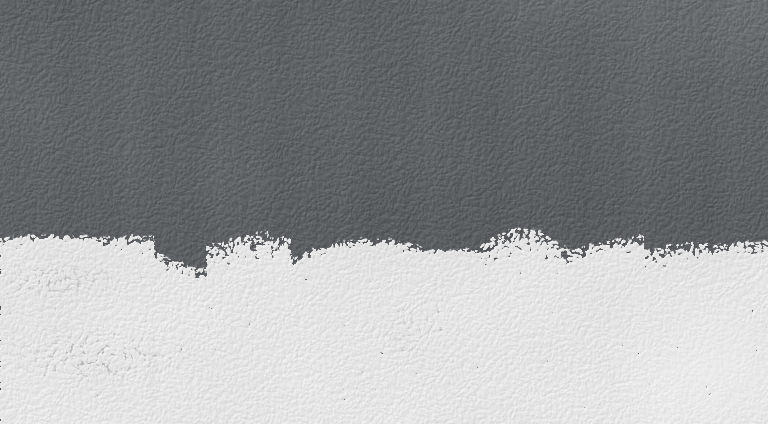
A Shadertoy shader for this texture:

```glsl
const vec3 DARK_PAINT = vec3(0.372, 0.382, 0.394);
const vec3 WHITE_PAINT = vec3(0.893, 0.893, 0.895);
const vec2 LIGHT_DIR = vec2(-0.6, 0.8);
const float COARSE_CELLS = 82.0;   // plaster grains per canvas height
const float FINE_CELLS = 145.0;
const float RELIEF_STEP = 0.0038;
const float DARK_RELIEF = 0.17;
const float WHITE_RELIEF = 0.14;
const float EDGE_ROUGHNESS = 0.012;

// Each stroke: left end, height at left, height at right, upward bulge
const int STROKES = 11;
const vec4 STROKE[STROKES] = vec4[STROKES](
    vec4(0.000, 0.435, 0.438, 0.009), vec4(0.134, 0.438, 0.443, 0.002),
    vec4(0.201, 0.408, 0.364, -0.006), vec4(0.269, 0.417, 0.455, 0.003),
    vec4(0.350, 0.440, 0.437, 0.000), vec4(0.379, 0.386, 0.412, 0.036),
    vec4(0.557, 0.410, 0.410, 0.001), vec4(0.626, 0.418, 0.410, 0.046),
    vec4(0.740, 0.408, 0.443, 0.004), vec4(0.839, 0.409, 0.427, 0.004),
    vec4(0.922, 0.417, 0.429, 0.004));

// Depth of the dry-brushed band below each stroke's top
const float DRYNESS[STROKES] = float[STROKES](
    0.025, 0.050, 0.045, 0.095, 0.085, 0.030, 0.012, 0.095, 0.045, 0.070, 0.050);

vec2 hash2(vec2 p) {
    vec3 q = fract(vec3(p.xyx) * vec3(0.1031, 0.1030, 0.0973));
    q += dot(q, q.yzx + 33.33);
    return fract((q.xx + q.yz) * q.zy);
}

// Cellular bumps: high at scattered centres, low at the joins
float cellBump(vec2 p) {
    vec2 cell = floor(p), local = fract(p);
    float nearest = 2.0;
    for (int j = -1; j <= 1; j++)
        for (int i = -1; i <= 1; i++) {
            vec2 o = vec2(i, j);
            vec2 d = o + hash2(cell + o) - local;
            nearest = min(nearest, dot(d, d));
        }
    return 1.0 - sqrt(nearest);
}

float layeredSines(vec2 p) {
    float sum = 0.0, gain = 0.5;
    for (int i = 0; i < 4; i++) {
        sum += gain * sin(p.x + 1.3 * sin(p.y)) * cos(p.y + 0.9 * sin(p.x * 0.7));
        p = mat2(1.3, 1.1, -1.1, 1.3) * p + 2.7;
        gain *= 0.6;
    }
    return sum;
}

float plaster(vec2 p) {
    p += 0.004 * vec2(sin(p.y * 61.0 + 3.0 * sin(p.x * 23.0)),
                      sin(p.x * 53.0 + 3.0 * sin(p.y * 29.0)));
    return 0.6 * cellBump(p * COARSE_CELLS) + 0.4 * cellBump(p * FINE_CELLS + 17.0);
}

float glow(vec2 p, vec2 centre, vec2 radius) {
    vec2 d = (p - centre) / radius;
    return exp(-dot(d, d));
}

// Top of the white coat (x) and its dry-brush depth (y)
vec2 strokeTop(float x) {
    vec2 top = vec2(0.0);
    for (int i = 0; i < STROKES; i++) {
        vec4 s = STROKE[i];
        float right = i + 1 < STROKES ? STROKE[min(i + 1, STROKES - 1)].x : 1.0;
        float t = clamp((x - s.x) / (right - s.x), 0.0, 1.0);
        if (x >= s.x) top = vec2(mix(s.y, s.z, t) + 4.0 * s.w * t * (1.0 - t), DRYNESS[i]);
    }
    return top;
}

void mainImage(out vec4 fragColor, in vec2 fragCoord) {
    vec2 uv = fragCoord / iResolution.xy;
    vec2 p = fragCoord / iResolution.y;
    float pixel = 1.0 / iResolution.y;

    // Plaster relief lit from the upper left
    float bump = plaster(p);
    float relief = bump - plaster(p + LIGHT_DIR * RELIEF_STEP);
    float clouds = layeredSines(p * 9.0);

    // Dark coat with faint vertical roller streaks and paler patches
    float streaks = sin(uv.x * 47.0) + 0.7 * sin(uv.x * 113.0 + 1.0) + 0.5 * sin(uv.x * 271.0);
    float darkTone = 0.004 * streaks + 0.008 * clouds;
    darkTone += 0.045 * glow(uv, vec2(0.98, 1.00), vec2(0.22, 0.20));
    darkTone += 0.022 * glow(uv, vec2(0.72, 1.00), vec2(0.11, 0.06));
    darkTone += 0.014 * glow(uv, vec2(0.29, 0.58), vec2(0.06, 0.14));
    darkTone += 0.012 * glow(uv, vec2(0.05, 0.75), vec2(0.20, 0.20));
    darkTone -= 0.014 * glow(uv, vec2(0.55, 0.48), vec2(0.50, 0.12));
    vec3 dark = DARK_PAINT + darkTone + DARK_RELIEF * relief;

    // White coat, smoother and brighter toward the lower right
    float smoothPatch = glow(uv, vec2(0.93, 0.13), vec2(0.10, 0.14));
    float whiteTone = 0.010 * clouds + 0.025 * smoothPatch + 0.015 * (0.25 - uv.y);
    whiteTone -= 0.018 * glow(uv, vec2(0.197, 0.12), vec2(0.005, 0.09));
    float scuffs = glow(uv, vec2(0.13, 0.16), vec2(0.08, 0.045))
                 + 0.7 * glow(uv, vec2(0.06, 0.34), vec2(0.07, 0.03))
                 + 0.5 * glow(uv, vec2(0.55, 0.23), vec2(0.04, 0.05));
    whiteTone -= 0.18 * scuffs * smoothstep(0.46, 0.30, bump + 0.1 * clouds);
    vec3 white = WHITE_PAINT + whiteTone + WHITE_RELIEF * (1.0 - 0.5 * smoothPatch) * relief;

    // Ragged paint edge; pits stay bare where the brush ran dry
    vec2 top = strokeTop(uv.x + 0.004 * (bump - 0.55));
    float depth = top.x - uv.y;
    float ragged = depth + EDGE_ROUGHNESS * (bump - 0.55) + 0.002 * sin(uv.x * 190.0);
    float coat = smoothstep(-pixel, pixel, ragged);
    float wet = smoothstep(0.0, 1.0, depth / top.y);
    float bristles = layeredSines(vec2(p.x * 38.0, p.y * 130.0 - p.x * 30.0));
    float pitLevel = mix(0.58, 0.08, wet);
    coat *= smoothstep(pitLevel - 0.06, pitLevel + 0.06, bump + 0.16 * bristles);

    fragColor = vec4(clamp(mix(dark, white, coat), 0.0, 1.0), 1.0);
}
```
